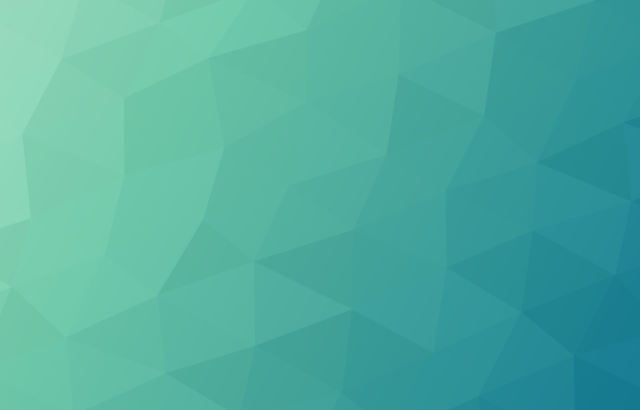
A Shadertoy shader for this background:

```glsl
// Low-poly background: a slanted triangle mesh shaded from pale mint to deep teal.

// Mesh lattice, in units of the canvas height
const vec2 MESH_ORIGIN = vec2(0.699, 0.549);
const vec2 STEP_RIGHT = vec2(0.226, 0.087);
const vec2 STEP_DOWN = vec2(-0.041, -0.193);

const vec3 MINT = vec3(0.61, 0.86, 0.75);
const vec3 LIGHT_GREEN = vec3(0.43, 0.78, 0.66);
const vec3 SEA_GREEN = vec3(0.31, 0.68, 0.615);
const vec3 TEAL = vec3(0.18, 0.575, 0.59);
const vec3 DEEP_TEAL = vec3(0.08, 0.47, 0.57);

float hash(vec2 cell) {
    vec3 h = fract(cell.xyx * vec3(0.1031, 0.1030, 0.0973));
    h += dot(h, h.yzx + 33.33);
    return fract((h.x + h.y) * h.z);
}

// Lattice vertex, swayed row by row and slightly jittered
vec2 meshVertex(vec2 id, float jitter) {
    vec2 noise = vec2(hash(id + 41.0), hash(id + 87.0)) - 0.5;
    float sway = -0.036 * cos(2.0944 * (id.y - 1.0));
    return MESH_ORIGIN + id.x * STEP_RIGHT + id.y * STEP_DOWN
         + vec2(sway, 0.0) + jitter * noise;
}

// Distance to the line ab, positive on its right side
float sideDistance(vec2 p, vec2 a, vec2 b) {
    vec2 edge = normalize(b - a);
    vec2 offset = p - a;
    return edge.y * offset.x - edge.x * offset.y;
}

// Antialiased coverage of a clockwise triangle
float triangleCoverage(vec2 p, vec2 a, vec2 b, vec2 c, float pixel) {
    float inside = min(sideDistance(p, a, b),
                   min(sideDistance(p, b, c), sideDistance(p, c, a)));
    return clamp(0.5 + inside / pixel, 0.0, 1.0);
}

// Diagonal gradient from the top left (0) to the bottom right (1)
vec3 gradientColor(vec2 p, float aspect) {
    float t = dot(vec2(p.x, 1.0 - p.y), vec2(0.86, 0.5)) / (0.86 * aspect + 0.5);
    vec3 color = mix(MINT, LIGHT_GREEN, clamp(t / 0.27, 0.0, 1.0));
    color = mix(color, SEA_GREEN, clamp((t - 0.27) / 0.23, 0.0, 1.0));
    color = mix(color, TEAL, clamp((t - 0.5) / 0.25, 0.0, 1.0));
    return mix(color, DEEP_TEAL, clamp((t - 0.75) / 0.25, 0.0, 1.0));
}

// Facet colour with its coverage in alpha
vec4 facet(vec2 p, vec2 a, vec2 b, vec2 c, float shade, float aspect, float pixel) {
    float coverage = triangleCoverage(p, a, b, c, pixel);
    vec2 samplePoint = mix((a + b + c) / 3.0, p, 0.4);
    vec3 color = gradientColor(samplePoint, aspect) + (shade - 0.5) * 0.035;
    return vec4(color, 1.0) * coverage;
}

void mainImage(out vec4 fragColor, in vec2 fragCoord) {
    float pixel = 1.0 / iResolution.y;
    float aspect = iResolution.x * pixel;
    vec2 p = fragCoord * pixel;
    float jitter = 0.03;

    // Lattice cell beneath the point
    vec2 home = floor(inverse(mat2(STEP_RIGHT, STEP_DOWN)) * (p - MESH_ORIGIN));

    // Blend the two facets of each nearby cell by coverage
    vec4 sum = vec4(0.0);
    for (int j = -1; j <= 1; j++) {
        for (int i = -1; i <= 1; i++) {
            vec2 id = home + vec2(float(i), float(j));
            vec2 a = meshVertex(id, jitter);
            vec2 b = meshVertex(id + vec2(1.0, 0.0), jitter);
            vec2 c = meshVertex(id + vec2(1.0, 1.0), jitter);
            vec2 d = meshVertex(id + vec2(0.0, 1.0), jitter);
            sum += facet(p, a, b, c, hash(id + 13.0), aspect, pixel);
            sum += facet(p, a, c, d, hash(id + 59.0), aspect, pixel);
        }
    }
    fragColor = vec4(sum.rgb / max(sum.a, 0.001), 1.0);
}
```
